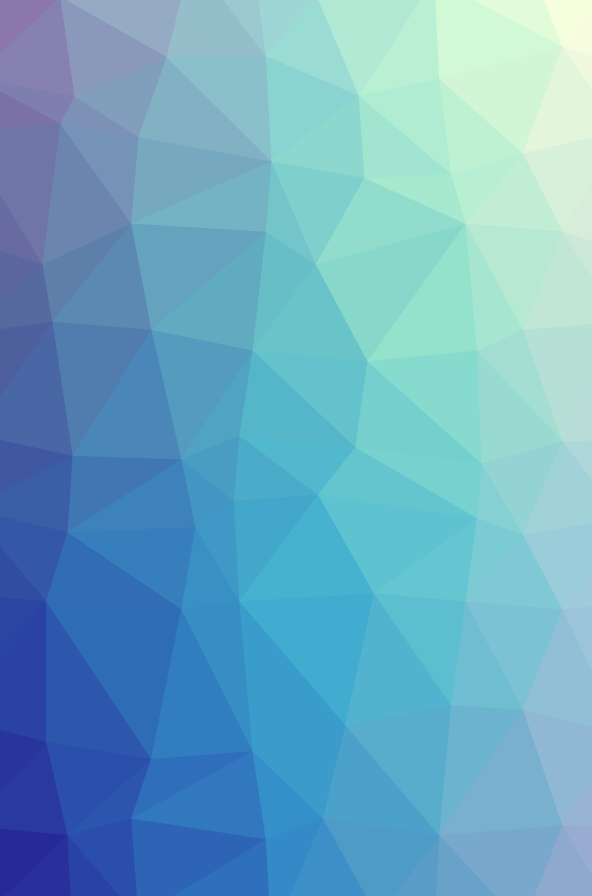
This background is drawn by a WebGL 2 fragment shader. Its source:

```glsl
#version 300 es
precision highp float;
// Low-poly background: flat triangles shaded from violet and navy to cyan and pale lime.

uniform vec2 u_resolution;
out vec4 fragColor;

const vec2 GRID = vec2(6.0, 9.0);

// Column and row lines in cells: base position, sway amplitude, phase, frequency
const vec4 COLUMNS[6] = vec4[6](
    vec4(0.59, 0.165, 0.0, 1.45), vec4(1.65, 0.33, -4.83, 0.967),
    vec4(2.56, 0.19, -0.785, 0.785), vec4(3.52, 0.32, -1.2, 2.2),
    vec4(4.64, 0.24, -2.48, 0.62), vec4(5.50, 0.20, 0.0, 3.14));
const vec4 ROWS[9] = vec4[9](
    vec4(0.73, 0.26, 0.42, 1.8), vec4(1.52, 0.28, -3.0, 0.9),
    vec4(2.41, 0.25, 0.2, 2.09), vec4(3.43, 0.20, -3.3, 1.1),
    vec4(4.51, 0.15, -1.1, 1.9), vec4(5.16, 0.21, -0.47, 1.35),
    vec4(6.04, 0.08, -1.57, 1.57), vec4(7.35, 0.28, -1.2, 1.0),
    vec4(8.32, 0.11, -5.4, 2.7));

float sway(vec4 line, float t) {
    return line.x + line.y * cos(line.z + line.w * t);
}

// Mesh vertex; lines outside the grid repeat the outermost ones
vec2 meshVertex(ivec2 id) {
    ivec2 k = clamp(id, ivec2(0), ivec2(5, 8));
    vec2 inside = vec2(sway(COLUMNS[k.x], float(id.y)), sway(ROWS[k.y], float(id.x)));
    return inside + vec2(id - k);
}

// Five evenly spaced colour stops
vec3 ramp(float x, vec3 a, vec3 b, vec3 c, vec3 d, vec3 e) {
    float t = x * 4.0;
    vec3 col = mix(a, b, clamp(t, 0.0, 1.0));
    col = mix(col, c, clamp(t - 1.0, 0.0, 1.0));
    col = mix(col, d, clamp(t - 2.0, 0.0, 1.0));
    return mix(col, e, clamp(t - 3.0, 0.0, 1.0));
}

// Two-way gradient, measured from the upper left
vec3 palette(vec2 uv) {
    uv = clamp(uv, 0.0, 1.0);
    vec3 top = ramp(uv.x, vec3(0.56, 0.47, 0.68), vec3(0.59, 0.68, 0.77),
        vec3(0.62, 0.86, 0.84), vec3(0.80, 0.98, 0.83), vec3(1.0, 1.0, 0.88));
    vec3 upper = ramp(uv.x, vec3(0.34, 0.40, 0.61), vec3(0.36, 0.58, 0.72),
        vec3(0.40, 0.76, 0.78), vec3(0.60, 0.90, 0.80), vec3(0.78, 0.90, 0.84));
    vec3 lower = ramp(uv.x, vec3(0.17, 0.29, 0.64), vec3(0.19, 0.48, 0.74),
        vec3(0.24, 0.68, 0.82), vec3(0.38, 0.77, 0.82), vec3(0.61, 0.79, 0.86));
    vec3 bottom = ramp(uv.x, vec3(0.15, 0.14, 0.59), vec3(0.17, 0.33, 0.69),
        vec3(0.20, 0.54, 0.78), vec3(0.38, 0.63, 0.78), vec3(0.59, 0.66, 0.81));
    float t = uv.y * 3.0;
    vec3 col = mix(top, upper, clamp(t, 0.0, 1.0));
    col = mix(col, lower, clamp(t - 1.0, 0.0, 1.0));
    return mix(col, bottom, clamp(t - 2.0, 0.0, 1.0));
}

// Signed distance from p to the line through a and b
float edgeDistance(vec2 p, vec2 a, vec2 b) {
    vec2 e = normalize(b - a), v = p - a;
    return e.x * v.y - e.y * v.x;
}

// Flat triangle weighted by its smooth coverage
vec4 triangle(vec2 p, vec2 a, vec2 b, vec2 c, float pixel) {
    float side = sign(edgeDistance(c, a, b));
    float inside = min(side * edgeDistance(p, a, b),
        min(side * edgeDistance(p, b, c), side * edgeDistance(p, c, a)));
    float coverage = clamp(inside / pixel + 0.5, 0.0, 1.0);
    return coverage * vec4(palette((a + b + c) / 3.0 / GRID), 1.0);
}

void main() {
    vec2 uv = gl_FragCoord.xy / u_resolution;
    uv.y = 1.0 - uv.y;
    vec2 p = uv * GRID;
    float pixel = GRID.y / u_resolution.y;
    ivec2 cell = ivec2(floor(p - 0.5));

    // Gather nearby quads, each split along its shorter diagonal
    vec4 sum = vec4(palette(uv), 1.0) * 0.001;
    for (int j = -1; j <= 1; j++) {
        for (int i = -1; i <= 1; i++) {
            ivec2 id = cell + ivec2(i, j);
            vec2 a = meshVertex(id);
            vec2 b = meshVertex(id + ivec2(1, 0));
            vec2 c = meshVertex(id + ivec2(0, 1));
            vec2 d = meshVertex(id + ivec2(1, 1));
            if (distance(a, d) < distance(b, c)) {
                sum += triangle(p, a, b, d, pixel) + triangle(p, a, d, c, pixel);
            } else {
                sum += triangle(p, a, b, c, pixel) + triangle(p, b, d, c, pixel);
            }
        }
    }
    fragColor = vec4(sum.rgb / sum.a, 1.0);
}
```
